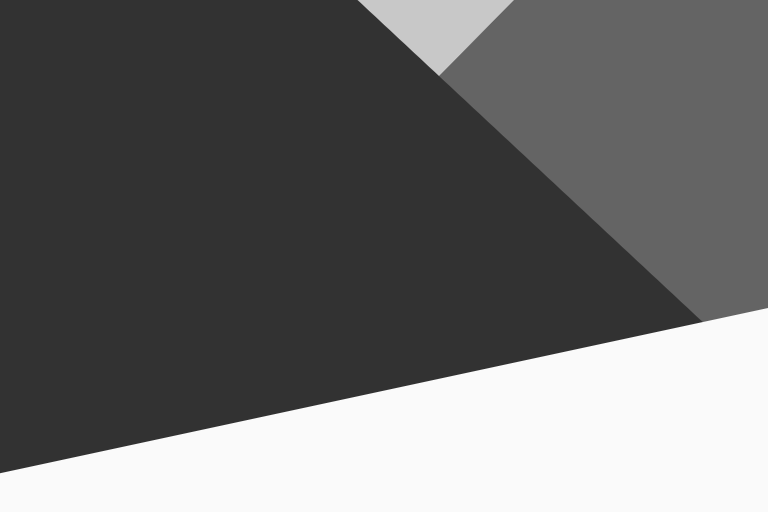
A WebGL 1 fragment shader for this background:

```glsl
precision highp float;

uniform vec2 u_resolution;

#define CHARCOAL vec3(0.196)
#define MID_GRAY vec3(0.392)
#define PALE_GRAY vec3(0.784)
#define PAPER vec3(0.980)
#define SLOPE_TOP vec2(0.4655, 1.0)
#define SLOPE_FOOT vec2(0.9140, 0.3725)
#define NOTCH_FOOT vec2(0.5716, 0.8516)
#define NOTCH_TOP vec2(0.6693, 1.0)
#define FLOOR_LEFT vec2(0.0, 0.0757)
#define FLOOR_RIGHT vec2(1.0, 0.3984)

// Smooth coverage of the half plane to the right of the line from a to b
float rightOf(vec2 p, vec2 a, vec2 b) {
  vec2 scale = vec2(u_resolution.x / u_resolution.y, 1.0);
  vec2 along = normalize((b - a) * scale);
  vec2 offset = (p - a) * scale;
  float dist = dot(offset, vec2(along.y, -along.x));
  return clamp(dist * u_resolution.y + 0.5, 0.0, 1.0);
}

void main() {
  vec2 p = gl_FragCoord.xy / u_resolution;

  // Gray plane beside the pale notch
  vec3 color = mix(PALE_GRAY, MID_GRAY, rightOf(p, NOTCH_FOOT, NOTCH_TOP));

  // Dark plane under the falling slope
  color = mix(color, CHARCOAL, rightOf(p, SLOPE_TOP, SLOPE_FOOT));

  // Light floor in front
  color = mix(color, PAPER, rightOf(p, FLOOR_LEFT, FLOOR_RIGHT));

  gl_FragColor = vec4(color, 1.0);
}
```
